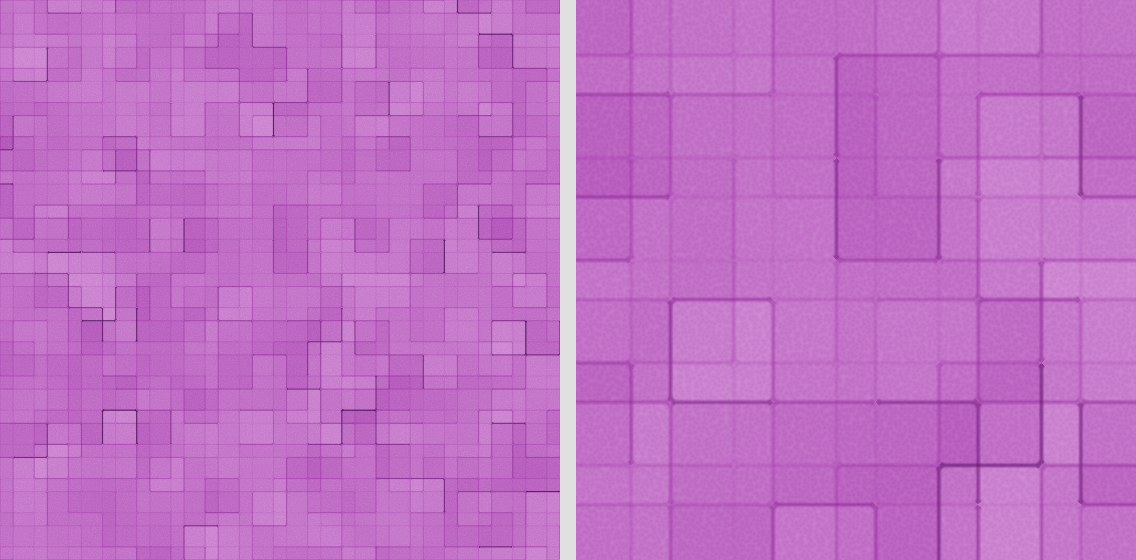
Left, the full canvas; right, a detail of the centre.
Write a Shadertoy shader that draws this pattern.

```glsl
// Two overlapping grids of translucent orchid tiles with rounded, inked borders.
// Each tile gets a random tone; a border darkens with the tone step across it.
// Cellular noise adds a fine paper grain.

vec2 hash2(vec2 p) {
    vec3 q = fract(p.xyx * vec3(0.1031, 0.1030, 0.0973));
    q += dot(q, q.yzx + 33.33);
    return fract((q.xx + q.yz) * q.zy);
}

// Signed tone, mostly close to zero with a few strong tiles.
float tileTone(vec2 cell, float seed) {
    float h = 2.0 * hash2(cell + seed).x - 1.0;
    return 0.34 * h * abs(h);
}

float roundedBox(vec2 p, float halfSize, float radius) {
    vec2 q = abs(p) - halfSize + radius;
    return length(max(q, 0.0)) + min(max(q.x, q.y), 0.0) - radius;
}

// Returns x: tone of the tile, y: border coverage, z: tone step at the border.
vec3 tileLayer(vec2 uv, vec2 offset, float seed) {
    const float pitch = 0.06104;
    vec2 grid = (uv - offset) / pitch;
    vec2 cell = floor(grid);
    vec2 p = fract(grid) - 0.5;

    vec2 side = abs(p.x) > abs(p.y) ? vec2(sign(p.x), 0.0) : vec2(0.0, sign(p.y));
    float tone = tileTone(cell, seed);
    float toneStep = abs(tone - tileTone(cell + side, seed));

    // The ink bleeds a little into the notch outside each rounded corner.
    float dist = roundedBox(p, 0.5, 0.07) * pitch;
    dist = max(-dist, 0.5 * dist);
    float border = 1.0 - smoothstep(0.0, max(0.0021, 1.0 / iResolution.y), dist);
    return vec3(tone, border, toneStep);
}

// Distance to the nearest scattered point.
float cellularNoise(vec2 p) {
    vec2 cell = floor(p);
    float nearest = 2.0;
    for (int y = -1; y <= 1; y++) {
        for (int x = -1; x <= 1; x++) {
            vec2 neighbour = cell + vec2(x, y);
            vec2 delta = neighbour + hash2(neighbour + 71.0) - p;
            nearest = min(nearest, dot(delta, delta));
        }
    }
    return sqrt(nearest);
}

// Magenta ink for weak borders, deepening to dark violet for strong ones.
vec3 inkBorder(vec3 color, vec3 layer) {
    float strength = clamp(0.07 + 1.3 * layer.z, 0.0, 0.85);
    vec3 ink = mix(vec3(0.58, 0.13, 0.62), vec3(0.28, 0.06, 0.34),
                   smoothstep(0.25, 0.62, layer.z));
    return mix(color, ink, layer.y * strength);
}

void mainImage(out vec4 fragColor, in vec2 fragCoord) {
    vec2 uv = fragCoord / iResolution.y;

    // Tile fills
    vec3 layerA = tileLayer(uv, vec2(0.0234, 0.0), 17.0);
    vec3 layerB = tileLayer(uv, vec2(0.0, 0.0234), 143.0);
    float tone = layerA.x + layerB.x;

    // Paper grain and a faint cloudy drift
    tone += 0.42 * (cellularNoise(uv * 400.0) - 0.5);
    tone += 0.03 * sin(uv.x * 23.0 + 2.0 * sin(uv.y * 17.0)) * sin(uv.y * 29.0 + uv.x * 11.0);

    vec3 orchid = vec3(0.766, 0.456, 0.786);
    vec3 color = orchid + tone * vec3(0.08, 0.15, 0.07);

    // Borders of both grids
    color = inkBorder(color, layerA);
    color = inkBorder(color, layerB);
    fragColor = vec4(color, 1.0);
}
```
